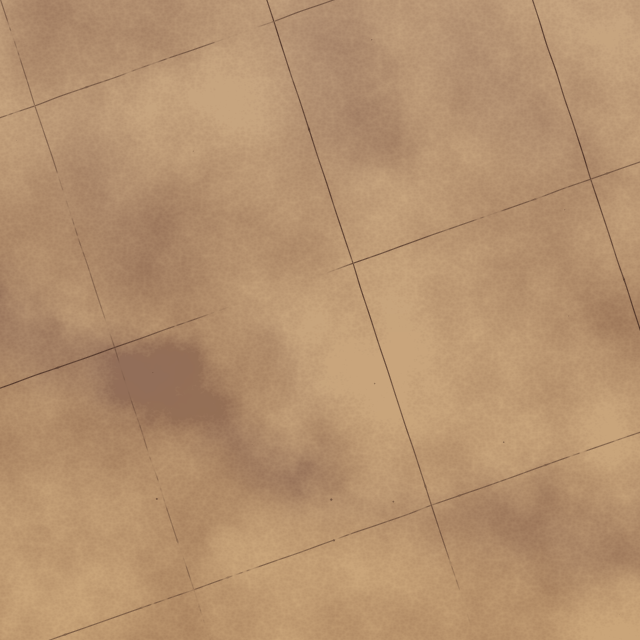
A WebGL 1 fragment shader for this texture:

```glsl
precision highp float;
uniform vec2 u_resolution;

const vec3 SHADE = vec3(0.61, 0.46, 0.345);
const vec3 PARCHMENT = vec3(0.77, 0.63, 0.475);
const vec3 INK = vec3(0.27, 0.17, 0.13);
const vec3 GREY_CAST = vec3(-0.012, -0.002, 0.022);
const vec2 GRID_ORIGIN = vec2(0.551, 0.5885);
const vec2 STEP_ACROSS = vec2(0.3724, 0.1315);
const vec2 STEP_UP = vec2(-0.1237, 0.3783);
const float LINE_HALF_WIDTH = 0.00095;
const float BASE_TONE = 0.72;
const float CLOUD_CONTRAST = 1.35;
const float GRAIN_CONTRAST = 0.19;
const float SPECK_CELLS = 11.0;

vec2 hash2(vec2 p) {
  return fract(sin(vec2(dot(p, vec2(127.1, 311.7)), dot(p, vec2(269.5, 183.3)))) * 43758.55);
}

// Distance to the nearest scattered point
float cellular(vec2 p) {
  vec2 cell = floor(p), f = fract(p);
  float nearest = 2.0;
  for (int y = -1; y <= 1; y++)
    for (int x = -1; x <= 1; x++) {
      vec2 o = vec2(float(x), float(y));
      vec2 d = o + hash2(cell + o) - f;
      nearest = min(nearest, dot(d, d));
    }
  return sqrt(nearest);
}

float valueNoise(vec2 p) {
  vec2 i = floor(p), f = fract(p);
  f = f * f * (3.0 - 2.0 * f);
  float low = mix(hash2(i).x, hash2(i + vec2(1.0, 0.0)).x, f.x);
  float high = mix(hash2(i + vec2(0.0, 1.0)).x, hash2(i + 1.0).x, f.x);
  return mix(low, high, f.y);
}

// Layered mottling, centred on zero
float clouds(vec2 p) {
  float sum = 0.0, amp = 0.5;
  for (int i = 0; i < 6; i++) {
    sum += amp * (valueNoise(p) - 0.5);
    p = mat2(0.8, 0.6, -0.6, 0.8) * p * 2.05 + 3.7;
    amp *= 0.58;
  }
  return sum;
}

// Soft blotch along a segment
float blotch(vec2 p, vec2 a, vec2 b, float radius) {
  vec2 ab = b - a;
  float d = length(p - a - ab * clamp(dot(p - a, ab) / dot(ab, ab), 0.0, 1.0)) / radius;
  return exp(-d * d);
}

// Worn ruled line: offset d, position s along it, index id
float ruledLine(float d, float s, float id, float strength, float px) {
  d = abs(d + 0.0012 * (valueNoise(vec2(s * 9.0, id * 5.0)) - 0.5));
  float knotCell = floor(s * 3.0);
  vec2 r = hash2(vec2(knotCell, id * 7.0 + 3.0));
  float knot = step(0.65, r.y) * exp(-pow((s * 3.0 - knotCell - 0.2 - 0.6 * r.x) / 0.02, 2.0));
  float flow = 0.6 * valueNoise(vec2(s * 13.0, id * 3.0)) + 0.4 * valueNoise(vec2(s * 70.0, id * 3.0 + 50.0));
  float wear = smoothstep(0.1, 0.5, flow + strength - 0.55);
  float cover = clamp((LINE_HALF_WIDTH * (1.0 + 0.6 * knot) - d) / px + 0.5, 0.0, 1.0);
  return cover * strength * (0.75 + 0.4 * flow) * mix(wear, 1.0, 0.2 * strength + 0.4 * knot);
}

void main() {
  vec2 p = gl_FragCoord.xy / u_resolution.y;
  float px = 1.0 / u_resolution.y;

  // Mottled parchment with stains and pale patches
  float cloud = clouds(p * 6.0 + vec2(2.3, 5.1));
  vec2 q = p + 0.13 * vec2(cloud, clouds(p * 7.0 + 17.0));
  float stain = blotch(q, vec2(-0.02, 0.52), vec2(0.2, 0.39), 0.06)
              + blotch(q, vec2(0.22, 0.38), vec2(0.47, 0.28), 0.055)
              + 0.5 * blotch(q, vec2(0.48, 0.24), vec2(0.68, 0.2), 0.06)
              + 0.9 * blotch(q, vec2(0.78, 0.17), vec2(1.02, 0.15), 0.07)
              + 0.65 * blotch(q, vec2(0.52, 0.94), vec2(0.54, 0.8), 0.09)
              + 0.45 * blotch(q, vec2(0.15, 0.75), vec2(0.2, 0.62), 0.08)
              + 0.4 * blotch(q, vec2(0.75, 0.9), vec2(0.86, 0.75), 0.07)
              + 0.35 * blotch(q, vec2(0.44, 0.47), vec2(0.5, 0.4), 0.06);
  float pale = blotch(q, vec2(0.03, 0.07), vec2(0.4, 0.17), 0.1)
             + blotch(q, vec2(0.56, 0.46), vec2(0.64, 0.4), 0.09)
             + blotch(q, vec2(0.57, 0.68), vec2(0.74, 0.75), 0.08)
             + 0.8 * blotch(q, vec2(0.28, 0.86), vec2(0.38, 0.83), 0.09);
  float grain = cellular(p * 120.0) + cellular(p * vec2(200.0, 240.0)) - 0.95;
  float tone = BASE_TONE + CLOUD_CONTRAST * cloud - 0.58 * stain + 0.22 * pale + GRAIN_CONTRAST * grain;
  vec3 color = mix(SHADE, PARCHMENT, clamp(tone, -0.15, 1.1));
  color += GREY_CAST * (0.6 * stain + 1.2 * (p.y - 0.5));

  // Skewed grid coordinates
  vec2 d = p - GRID_ORIGIN;
  float area = STEP_ACROSS.x * STEP_UP.y - STEP_UP.x * STEP_ACROSS.y;
  vec2 g = vec2(d.x * STEP_UP.y - d.y * STEP_UP.x, d.y * STEP_ACROSS.x - d.x * STEP_ACROSS.y) / area;
  vec2 id = floor(g + 0.5);
  vec2 offset = (g - id) * area / vec2(length(STEP_UP), length(STEP_ACROSS));

  // Uneven ink: faded left column, worn ends and gaps in the rows
  float columnInk = mix(0.48, 0.88, smoothstep(-1.0, 0.0, id.x)) * mix(0.75, 1.0, smoothstep(-0.9, 0.1, g.y + id.x))
                  * smoothstep(-1.6, -1.0, g.y);
  float middle = 1.0 - min(abs(id.y), 1.0);
  float gapHalf = mix(0.04, 0.22, middle);
  float gap = step(-0.5, id.y) * (1.0 - smoothstep(gapHalf, gapHalf + 0.12, abs(g.x - mix(-0.14, -0.33, middle))));
  float fresh = middle * (1.0 - smoothstep(-1.1, -0.8, g.x) + smoothstep(-0.05, 0.02, g.x) * (1.0 - smoothstep(0.2, 0.4, g.x)));
  float rowInk = (0.57 + 0.3 * fresh) * (1.0 - 0.8 * gap);
  float ink = max(ruledLine(offset.x, g.y, id.x, columnInk, px),
                  ruledLine(offset.y, g.x, id.y + 9.0, rowInk, px));

  // Sparse specks
  vec2 cell = floor(p * SPECK_CELLS);
  vec2 r = hash2(cell + 4.0);
  float speckRadius = 0.0018 * r.y;
  float speckDistance = length(p - (cell + 0.2 + 0.6 * hash2(cell + 31.0)) / SPECK_CELLS);
  ink = max(ink, step(0.9, r.x) * 0.7 * r.y * clamp((speckRadius - speckDistance) / px + 0.5, 0.0, 1.0));

  gl_FragColor = vec4(mix(color, INK, min(0.9 * ink, 1.0)), 1.0);
}
```
